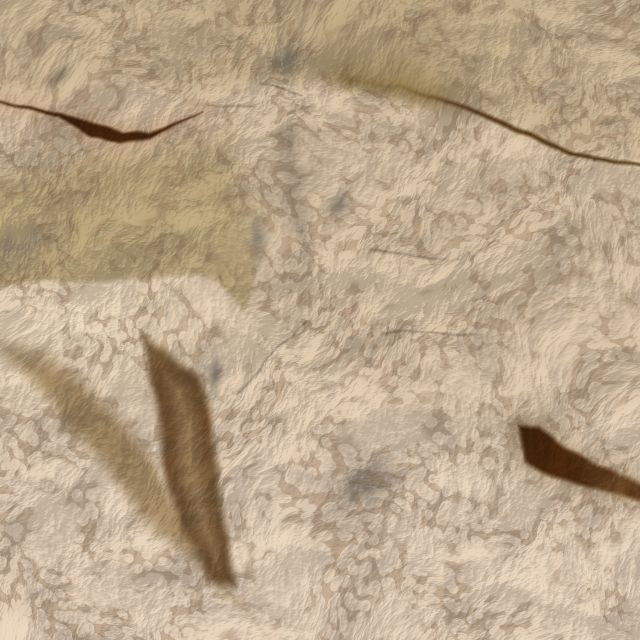
Reproduce this texture procedurally as a WebGL 2 fragment shader.

```glsl
#version 300 es
precision highp float;
uniform vec2 u_resolution;
out vec4 fragColor;

// Outlines of the recesses
const vec2 BAND[6] = vec2[6](vec2(-.1, .56), vec2(.34, .558), vec2(.38, .515), vec2(.405, .62),
  vec2(.37, .78), vec2(-.1, .73));
const vec2 GOUGE[6] = vec2[6](vec2(.222, .475), vec2(.305, .42), vec2(.352, .24), vec2(.37, .095),
  vec2(.33, .1), vec2(.25, .28));
const vec2 HOLE[6] = vec2[6](vec2(.811, .342), vec2(.845, .342), vec2(.94, .272), vec2(1.1, .2),
  vec2(.92, .236), vec2(.82, .288));

// Cracks: position and half width
const vec3 LEFT_CRACK[6] = vec3[6](vec3(0, .852, .001), vec3(.1, .825, .003), vec3(.15, .795, .01),
  vec3(.19, .777, .008), vec3(.235, .782, .004), vec3(.32, .82, 0));
const vec3 RIGHT_CRACK[6] = vec3[6](vec3(.55, .888, 0), vec3(.63, .868, .001), vec3(.69, .838, .002),
  vec3(.8, .794, .004), vec3(.93, .742, .003), vec3(1.02, .737, .002));

// Fine fissures: both ends
const vec4 FISSURES[6] = vec4[6](vec4(.6, .475, .75, .472), vec4(.58, .612, .69, .6), vec4(.36, .39, .4, .425),
  vec4(.4, .425, .47, .51), vec4(.33, .831, .4, .833), vec4(.41, .868, .475, .857));

// Grey lichen: centre and radii
const vec4 LICHEN[7] = vec4[7](vec4(.45, .915, .04, .022), vec4(.03, .625, .045, .02), vec4(.097, .88, .015, .01),
  vec4(.525, .685, .013, .018), vec4(.33, .42, .009, .022), vec4(.4, .625, .012, .025), vec4(.57, .24, .04, .03));

vec2 hash2(vec2 p) {
  vec3 q = fract(p.xyx * vec3(.1031, .103, .0973));
  q += dot(q, q.yzx + 33.33);
  return fract((q.xx + q.yz) * q.zy);
}

// Smooth cellular distance
float cells(vec2 p) {
  vec2 id = floor(p), f = fract(p);
  float sum = 0.;
  for (int j = -1; j <= 1; j++)
    for (int i = -1; i <= 1; i++) {
      vec2 o = vec2(i, j), r = o + hash2(id + o) - f;
      sum += exp(-9. * dot(r, r));
    }
  return -log(sum + .01) / 4.;
}

vec2 warp(vec2 p) {
  for (float f = 11.; f < 200.; f *= 2.1)
    p += .16 / f * sin(f * p.yx + vec2(f, 2. * f) + 2. * sin(f * .6 * p));
  return p;
}

float relief(vec2 p) {
  float h = 0., f = 7.;
  p = warp(p);
  for (int i = 0; i < 6; i++) {
    h += cells(p * f * vec2(.8, 1.2) + 17.) / f;
    p = mat2(.87, .5, -.5, .87) * p;
    f *= 2.05;
  }
  return h;
}

float line(vec2 p, vec2 a, vec2 b, float wa, float wb) {
  vec2 e = b - a;
  float t = clamp(dot(p - a, e) / dot(e, e), 0., 1.);
  return length(p - a - e * t) - mix(wa, wb, t);
}

float polygon(vec2 p, vec2 v[6]) {
  float d = 9., s = 1.;
  for (int i = 0; i < 6; i++) {
    vec2 a = v[i], b = v[(i + 5) % 6], e = b - a, w = p - a;
    d = min(d, line(p, a, b, 0., 0.));
    bvec3 c = bvec3(p.y >= a.y, p.y < b.y, e.x * w.y > e.y * w.x);
    if (all(c) || all(not(c))) s = -s;
  }
  return s * d;
}

float path(vec2 p, vec3 v[6]) {
  float d = 9.;
  for (int i = 0; i < 5; i++) d = min(d, line(p, v[i].xy, v[i + 1].xy, v[i].z, v[i + 1].z));
  return d;
}

float fill(float d, float soft) { return 1. - smoothstep(-soft, soft, d); }

void main() {
  vec2 uv = gl_FragCoord.xy / u_resolution, bent = warp(uv);
  vec2 p = uv + (bent - uv) * .5;
  float slope = (relief(uv) - relief(uv + vec2(-.0011, .0014))) / .0018;
  float mottle = cells(bent * 9.) + .6 * cells(bent * 27. + 5.) - .32;

  // Broad rock faces
  vec3 col = mix(vec3(.83, .755, .67), vec3(.79, .71, .605), smoothstep(.2, .55, uv.y));
  vec2 glow = (uv - vec2(.13, .49)) * vec2(4, 9);
  col = mix(col, vec3(.87, .8, .7), .75 * exp(-dot(glow, glow)));
  float ridge = .85 + .035 * smoothstep(.3, .55, uv.x) - .148 * smoothstep(.5, 1., uv.x);
  float olive = smoothstep(.1, .55, uv.x) * (1. - smoothstep(.65, .95, uv.x));
  col = mix(col, mix(vec3(.75, .67, .55), vec3(.7, .62, .49), olive), smoothstep(-.015, .03, p.y - ridge));
  col = mix(col, vec3(.675, .595, .44), .9 * fill(polygon(p, BAND), mix(.006, .045, smoothstep(.56, .68, uv.y))));

  // Lichen and scattered specks
  for (int i = 0; i < 7; i++) {
    vec2 q = (p - LICHEN[i].xy) / LICHEN[i].zw;
    q.y -= .4 * q.x;
    col = mix(col, vec3(.46, .43, .39), exp(-dot(q, q)) * clamp(.55 + mottle, .1, .75));
  }
  col = mix(col, vec3(.57, .46, .35), .4 * smoothstep(.36, .6, cells(bent * 60.)) * smoothstep(0., .4, mottle));

  // Vertical crease and fine fissures
  col *= 1. - .16 * fill(line(p, vec2(.455, .78), vec2(.47, .61), .008, .01), .016);
  for (int i = 0; i < 6; i++)
    col *= 1. - .3 * fill(line(p, FISSURES[i].xy, FISSURES[i].zw, .001, .001), .004);

  // Cracks with their shadows
  float leftCrack = path(p, LEFT_CRACK), rightCrack = path(p, RIGHT_CRACK);
  col = mix(col, vec3(.67, .53, .41), .5 * exp(-max(leftCrack, 0.) * 55.));
  col = mix(col, vec3(.25, .13, .04), fill(leftCrack, .0035));
  float overhang = exp(-max(rightCrack, 0.) * 38.) * smoothstep(-.03, .0, p.y - ridge) * fill(uv.x - .71, .06);
  col = mix(col, vec3(.46, .37, .2), .75 * overhang);
  col = mix(col, vec3(.34, .23, .1), fill(rightCrack, .004) * smoothstep(.58, .74, uv.x));

  // Forked gouge
  float branch = abs(p.y - .462 + p.x * (.75 + .85 * p.x)) * .7 - .032 * sin(8.5 * p.x);
  col = mix(col, vec3(.58, .48, .33), .85 * fill(branch, .018));
  float gouge = polygon(p, GOUGE);
  vec3 gougeTone = mix(vec3(.37, .25, .13), vec3(.52, .41, .27), smoothstep(.01, .045, -gouge) + .35 * mottle);
  col = mix(col, gougeTone, .9 * fill(gouge, .01));

  // Deep hole with a lighter floor
  float hole = polygon(p, HOLE);
  col = mix(col, vec3(.58, .48, .35), .55 * exp(-max(hole, 0.) * 55.));
  vec3 holeTone = mix(vec3(.27, .145, .045), vec3(.42, .28, .15), smoothstep(.86, .98, uv.x) * clamp(.5 + mottle, 0., 1.));
  col = mix(col, holeTone, fill(hole, .006));

  // Surface light and grain
  col *= 1. + .032 * clamp(slope, -3., 3.) - .06 * mottle;
  fragColor = vec4(clamp(col, 0., 1.), 1);
}
```
